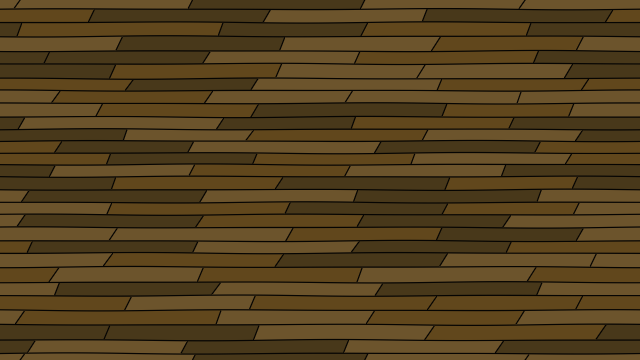
This texture is drawn by a Shadertoy shader. Its source:

```glsl
#define ROWS 27.0
#define PLANKS 4.0
#define LINE_HALF_WIDTH 0.0017
#define ROW_SWELL 0.41
#define EDGE_JITTER 0.06
#define JOINT_JITTER 0.13
#define JOINT_INSET 0.0025
#define LIGHT_OAK vec3(0.425, 0.33, 0.172)
#define OCHRE_OAK vec3(0.382, 0.28, 0.11)
#define DARK_OAK vec3(0.282, 0.22, 0.102)
#define GAP_COLOR vec3(0.02, 0.015, 0.008)

const float TAU = 6.28318;

float hash(vec2 p) {
    return fract(sin(dot(p, vec2(127.1, 311.7))) * 43758.55);
}

// Lower edge of a row, counted downwards in row units; heights swell slowly
float rowEdge(float i) {
    float jitter = hash(vec2(mod(i, ROWS), 5.0)) * 2.0 - 1.0;
    return i + 0.44 + ROW_SWELL * cos(TAU * (i - 4.5) / ROWS) + EDGE_JITTER * jitter;
}

// Position of a joint along its row, in plank units; rows are staggered
float jointPosition(float j, float row) {
    float parity = mod(row + floor((row + 10.0) / 16.0), 2.0);
    float jitter = hash(vec2(mod(j, PLANKS), row + 40.0)) * 2.0 - 1.0;
    return j + 0.25 + 0.43 * parity + JOINT_JITTER * jitter;
}

// Distance to a segment through the origin, ending at -arm and +arm
float segmentDistance(vec2 p, vec2 arm) {
    return length(p - arm * clamp(dot(p, arm) / dot(arm, arm), -1.0, 1.0));
}

// Neighbouring planks tend to take different stains
vec3 plankColor(float plank, float row) {
    float j = mod(plank, PLANKS);
    float stain = fract(hash(vec2(row, 9.0)) + 0.5 * j + 0.5 * hash(vec2(j + 17.0, row)));
    return stain < 0.40 ? LIGHT_OAK : stain < 0.69 ? OCHRE_OAK : DARK_OAK;
}

void mainImage(out vec4 fragColor, in vec2 fragCoord) {
    vec2 uv = fragCoord / iResolution.xy;
    float plankLength = iResolution.x / iResolution.y / PLANKS;

    // Row coordinate with a faint waviness
    float t = (1.0 - uv.y) * ROWS;
    t += 0.03 * sin(TAU * (2.0 * uv.x + 3.0 * uv.y))
       + 0.02 * sin(TAU * (3.0 * uv.x - 5.0 * uv.y));

    // Row that holds this point
    float edge = floor(t) - 1.0;
    for (int k = 0; k < 2; k++) {
        if (rowEdge(edge + 1.0) < t) edge += 1.0;
    }
    float top = rowEdge(edge);
    float bottom = rowEdge(edge + 1.0);
    float row = mod(edge + 1.0, ROWS);
    float halfHeight = 0.5 * (bottom - top) / ROWS;
    float y = (0.5 * (top + bottom) - t) / ROWS;
    float gap = min(t - top, bottom - t) / ROWS;

    // Slanted joints and the plank to the right of each
    float u = uv.x * PLANKS;
    float plank = floor(u) - 1.0;
    for (float k = -1.0; k < 2.0; k++) {
        float j = floor(u) + k;
        float slope = mix(0.35, 0.75, hash(vec2(mod(j, PLANKS) + 71.0, row)));
        vec2 q = vec2((u - jointPosition(j, row)) * plankLength, y);
        if (q.x > slope * q.y) plank = j;
        gap = min(gap, segmentDistance(q, vec2(slope, 1.0) * (halfHeight - JOINT_INSET)));
    }

    // Dark gaps over the stained wood
    float ink = clamp(0.5 + (LINE_HALF_WIDTH - gap) * iResolution.y, 0.0, 1.0);
    fragColor = vec4(mix(plankColor(plank, row), GAP_COLOR, ink), 1.0);
}
```
